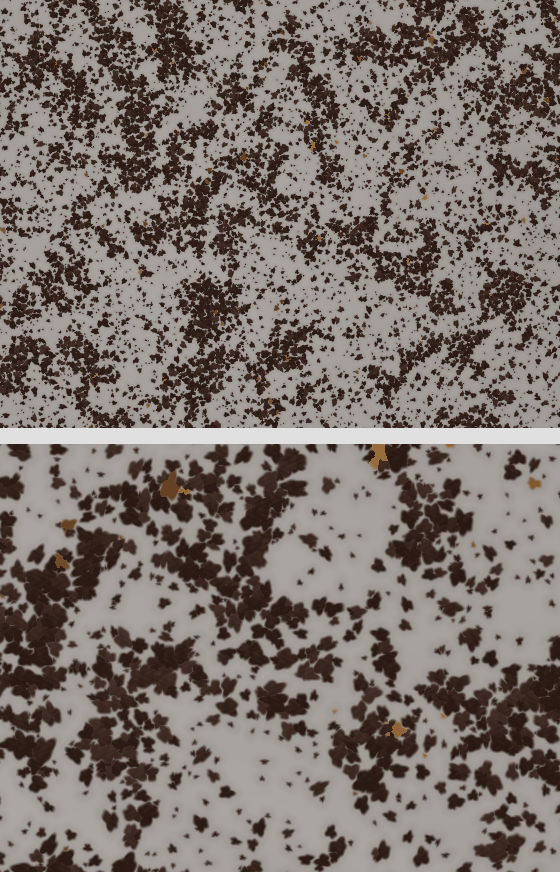
Top, the full canvas; bottom, a detail of the centre.
Write a WebGL 2 fragment shader that draws this texture.

```glsl
#version 300 es
precision highp float;
// Dark brown crumbs strewn over a pale grey sheet, with a few amber flakes.
// Jittered cells hold rough-edged grains; layered sines set how densely they
// gather into clumps, and the closest grain colours each point.

uniform vec2 u_resolution;
out vec4 fragColor;

vec4 hash4(vec2 cell) {
  vec4 q = fract(cell.xyxy * vec4(0.1031, 0.1030, 0.0973, 0.1099));
  q += dot(q, q.wzxy + 33.33);
  return fract((q.xxyz + q.yzzw) * q.zywx);
}

mat2 turn(float angle) {
  float c = cos(angle), s = sin(angle);
  return mat2(c, s, -s, c);
}

// Rotated, warped sine octaves; roughly -2 to 2.
float layeredSines(vec2 p) {
  float sum = 0.0, frequency = 9.0;
  p += 0.035 * sin(p.yx * 11.0 + vec2(1.3, 4.1));
  for (int i = 0; i < 5; i++) {
    float k = float(i);
    p = turn(1.13) * p + vec2(0.37, 0.71);
    vec2 wave = sin(p * frequency + 1.2 * sin(p.yx * frequency * 0.6 + k));
    sum += wave.x * wave.y * (0.9 - 0.11 * abs(k - 2.6));
    frequency *= 1.65;
  }
  return sum;
}

// Chance that a cell holds a grain, thinning out to the lower right.
float crumbDensity(vec2 p) {
  float thin = smoothstep(0.75, 1.6, p.x - 0.6 * p.y + 0.25);
  return mix(0.13, 0.96, smoothstep(-0.2, 0.95, layeredSines(p) - 0.8 * thin));
}

// Signed distance to a lumpy, stretched grain.
float grainDistance(vec2 q, float radius, vec4 rnd) {
  q = turn(6.283 * rnd.x) * q * vec2(mix(0.72, 1.0, rnd.y), 1.12);
  float a = atan(q.y, q.x + 1e-6);
  float lumps = 0.16 * sin(3.0 * a + 6.283 * rnd.z) + 0.11 * sin(5.0 * a + 6.283 * rnd.w);
  return length(q) - radius * (1.0 + lumps);
}

// Keeps the closest grain as (distance, tone, amber pick, height shading).
void scatter(vec2 p, float cells, float layer, bool dust, inout vec4 nearest) {
  vec2 grid = p * cells + layer * vec2(17.37, 9.61);
  vec2 base = floor(grid);
  for (int y = -1; y <= 1; y++)
  for (int x = -1; x <= 1; x++) {
    vec2 cell = base + vec2(x, y);
    vec4 place = hash4(cell + 41.0 * layer + 7.0);
    vec4 form = hash4(cell + 83.0 * layer + 211.0);
    vec2 offset = (grid - cell - place.xy) / cells;
    float density = dust ? 0.22 : crumbDensity(p - offset);
    if (place.z > density) continue;
    float size = dust ? mix(0.10, 0.22, place.w)
                      : mix(0.20, 0.46, place.w) * (0.85 + 0.3 * density);
    float d = grainDistance(offset, size / cells, form);
    if (d < nearest.x) nearest = vec4(d, form.z, fract(form.w * 57.0 + form.x), offset.y * cells);
  }
}

void main() {
  vec2 p = gl_FragCoord.xy / u_resolution.y;
  float soft = max(0.0017, 0.7 / u_resolution.y);

  vec4 grain = vec4(1.0, 0.0, 0.0, 0.0);
  for (int i = 0; i < 3; i++) scatter(p, 56.0 + 8.0 * float(i), float(i + 1), false, grain);
  scatter(p, 105.0, 5.0, true, grain);

  // Sheet: slow uneven light, faint mottling, dimmer close to the grains.
  float light = 0.62 + 0.3 * sin(2.6 * p.x + 0.4) * sin(2.4 * p.y + 0.5);
  light += 0.09 * sin(31.0 * p.x + 4.0 * sin(19.0 * p.y)) * sin(27.0 * p.y + 2.0 * p.x);
  light -= 0.45 * (1.0 - smoothstep(0.0, 0.009, grain.x));
  vec3 sheet = mix(vec3(0.59, 0.57, 0.55), vec3(0.67, 0.65, 0.63), clamp(light, 0.0, 1.0));

  // Crumbs: mostly near-black brown, lit slightly from above.
  float lit = 0.75 * grain.y * grain.y + 0.35 * grain.w;
  lit += 0.16 * sin(710.0 * p.x + 3.0 * sin(390.0 * p.y)) * sin(640.0 * p.y);
  vec3 crumb = mix(vec3(0.165, 0.10, 0.075), vec3(0.28, 0.20, 0.17), clamp(lit, 0.0, 1.0));
  vec3 amber = mix(vec3(0.36, 0.23, 0.12), vec3(0.60, 0.43, 0.24), grain.y);
  crumb = mix(crumb, amber, step(0.986, grain.z));

  float cover = 1.0 - smoothstep(-soft, soft, grain.x);
  fragColor = vec4(mix(sheet, crumb, cover), 1.0);
}
```
